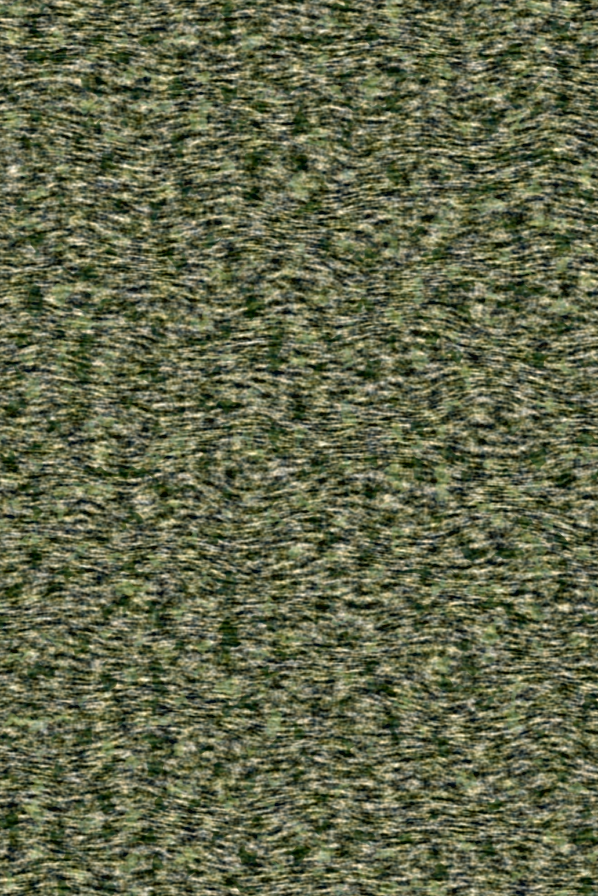
A WebGL 2 fragment shader for this texture:

```glsl
#version 300 es
precision highp float;

#define STREAK_SCALE vec2(27.0, 112.0)
#define FIBRE_SCALE vec2(64.0, 176.0)
#define GRAIN_SCALE vec2(165.0, 205.0)
#define BLOTCH_SCALE vec2(25.0, 36.0)
#define WAVINESS 0.006
#define CONTRAST 1.04
#define TINT_AMOUNT 0.022
#define SHADOW vec3(0.105, 0.137, 0.070)
#define MIDTONE vec3(0.385, 0.400, 0.285)
#define HIGHLIGHT vec3(0.700, 0.682, 0.552)

uniform vec2 u_resolution;
out vec4 fragColor;

// Pseudo-random unit gradient for a lattice cell
vec2 cellGradient(ivec2 cell, int layer) {
    uvec2 c = uvec2(cell);
    uint h = c.x * 40503u + c.y * 60493u + uint(layer) * 9176u;
    h ^= h >> 15;
    h *= 0x2c1b3c6du;
    h ^= h >> 12;
    h *= 0x297a2d39u;
    h ^= h >> 15;
    float angle = float(h & 0xffffu) / 65536.0 * 6.28319;
    return vec2(cos(angle), sin(angle));
}

// Gradient noise scaled to a standard deviation near one
float gradientNoise(vec2 p, int layer) {
    ivec2 cell = ivec2(floor(p));
    vec2 f = fract(p);
    vec2 w = f * f * f * (f * (f * 6.0 - 15.0) + 10.0);
    float a = dot(cellGradient(cell, layer), f);
    float b = dot(cellGradient(cell + ivec2(1, 0), layer), f - vec2(1.0, 0.0));
    float c = dot(cellGradient(cell + ivec2(0, 1), layer), f - vec2(0.0, 1.0));
    float d = dot(cellGradient(cell + ivec2(1, 1), layer), f - vec2(1.0, 1.0));
    return 4.65 * mix(mix(a, b, w.x), mix(c, d, w.x), w.y);
}

// Long streaks crossed by shorter fibres and fine grain
float streakTone(vec2 p) {
    vec2 q = p + vec2(0.0, WAVINESS * gradientNoise(p * vec2(6.0, 9.0), 1));
    float streak = gradientNoise(q * STREAK_SCALE, 2);
    float fibre = gradientNoise((q + vec2(0.0, 0.04 * q.x)) * FIBRE_SCALE, 3);
    float grain = gradientNoise(p * GRAIN_SCALE, 4);
    return 0.68 * streak + 0.54 * fibre + 0.32 * grain;
}

// Tone in standard deviations to colour
vec3 toneColor(float tone) {
    vec3 color = tone < 0.0
        ? mix(MIDTONE, SHADOW, -tone / 1.65)
        : mix(MIDTONE, HIGHLIGHT, tone / 1.65);
    return max(color, vec3(0.02, 0.035, 0.015));
}

void main() {
    vec2 p = gl_FragCoord.xy / u_resolution.x;

    // Soft light and dark blotches that partly cover the streaks
    vec2 ragged = p + 0.004 * vec2(gradientNoise(p * 70.0, 5), gradientNoise(p * 70.0, 6));
    float blotch = gradientNoise(ragged * BLOTCH_SCALE, 7);
    float cover = smoothstep(1.0, 2.1, abs(blotch));
    float streaks = streakTone(p);
    float tone = streaks + 0.22 * blotch;
    tone = mix(tone, 0.45 * streaks + (blotch > 0.0 ? 0.8 : -1.2), 0.8 * cover);
    vec3 color = toneColor(CONTRAST * tone);

    // Warm and cool flecks, with a green cast on the blotches
    float warmth = gradientNoise(p * vec2(75.0, 130.0), 8);
    float olive = gradientNoise(p * vec2(20.0, 45.0), 9);
    color += TINT_AMOUNT * (warmth * vec3(0.8, 0.0, -0.9) + olive * vec3(0.1, 0.2, -0.9));
    color += cover * vec3(-0.035, 0.015, -0.035);

    fragColor = vec4(clamp(color, 0.0, 1.0), 1.0);
}
```
